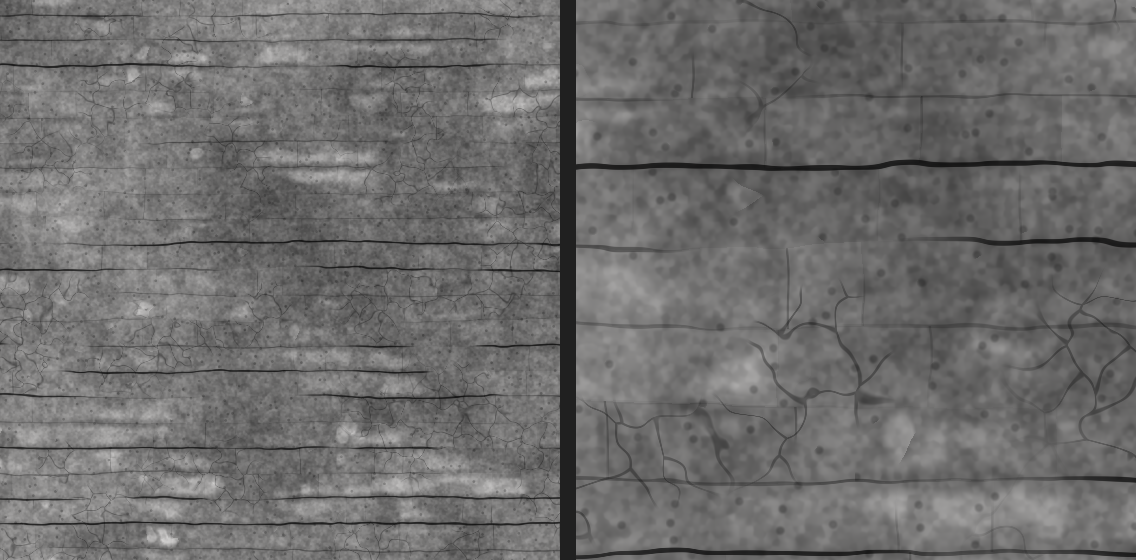
Left, the full canvas; right, a detail of the centre.
This texture is drawn by a WebGL 2 fragment shader. Its source:

```glsl
#version 300 es
precision highp float;

uniform vec2 u_resolution;
out vec4 fragColor;

const float ROWS = 22.0;
const float ROW_OFFSET = 0.43;
const float BRICKS = 9.0;
const float ROW_WAVER = 0.22;
const float SEAM_WIDTH = 0.0013;
const float JOINT_WIDTH = 0.0007;
const float CRACK_WIDTH = 0.0007;
const float CRACK_SCALE = 26.0;
const float BASE_TONE = 0.445;
const float SEAM_DEPTH = 0.68;
const float JOINT_DEPTH = 0.28;
const float CRACK_DEPTH = 0.30;
const float PATCH_LIGHT = 0.16;
const float CHIP_LIGHT = 0.17;
const vec3 STONE_TINT = vec3(1.006, 0.999, 0.995);

vec2 hash2(vec2 p) {
    vec3 q = fract(p.xyx * vec3(0.1031, 0.1030, 0.0973));
    q += dot(q, q.yzx + 33.33);
    return fract((q.xx + q.yz) * q.zy);
}

// Smoothly blended cell values, centred on zero
float softCells(vec2 p) {
    vec2 base = floor(p);
    float sum = 0.0, total = 0.0;
    for (int j = -1; j <= 1; j++)
    for (int i = -1; i <= 1; i++) {
        vec2 cell = base + vec2(i, j);
        vec2 d = cell + 0.15 + 0.7 * hash2(cell) - p;
        float weight = exp(-4.0 * dot(d, d));
        sum += weight * hash2(cell + 57.0).x;
        total += weight;
    }
    return sum / total - 0.5;
}

// Nearest distance, gap to the second nearest, cell value
vec3 cells(vec2 p) {
    vec2 base = floor(p);
    float nearest = 8.0, second = 8.0, value = 0.0;
    for (int j = -1; j <= 1; j++)
    for (int i = -1; i <= 1; i++) {
        vec2 cell = base + vec2(i, j);
        float d = length(cell + hash2(cell) - p);
        if (d < nearest) {
            second = nearest;
            nearest = d;
            value = hash2(cell + 91.0).y;
        } else second = min(second, d);
    }
    return vec3(nearest, second - nearest, value);
}

float stroke(float d, float halfWidth, float pixel) {
    return 1.0 - smoothstep(halfWidth - pixel, halfWidth + pixel, d);
}

void main() {
    vec2 p = gl_FragCoord.xy / u_resolution;
    float pixel = 0.6 / u_resolution.y;

    // Wavering courses
    vec2 warp = vec2(softCells(p * 45.0), softCells(p * 45.0 + 31.0));
    float course = p.y * ROWS - ROW_OFFSET
        + ROW_WAVER * softCells(p * vec2(6.0, 15.0)) + 0.07 * warp.y;
    float row = floor(course);
    float inRow = course - row;
    float seamId = floor(course + 0.5);
    float seamDist = abs(course - seamId) / ROWS;

    // Bricks of uneven length
    float along = p.x * BRICKS + hash2(vec2(row, 7.0)).x * BRICKS + 0.03 * warp.x;
    float slot = floor(along);
    float inSlot = along - slot;
    float leftEdge = 0.7 * hash2(vec2(slot, row)).x;
    float rightEdge = 1.0 + 0.7 * hash2(vec2(slot + 1.0, row)).x;
    float brick = inSlot < leftEdge ? slot - 1.0 : slot;
    float jointId = rightEdge - inSlot < abs(inSlot - leftEdge) ? slot + 1.0 : slot;
    float jointDist = min(abs(inSlot - leftEdge), rightEdge - inSlot) / BRICKS;

    // Stains, streaks, brick tones and grain
    float tone = BASE_TONE;
    tone += 0.15 * softCells(p * 3.5 + 4.0) + 0.11 * softCells(p * 9.0 + 12.0);
    tone += 0.07 * softCells(p * vec2(20.0, 4.0) + 40.0);
    tone += 0.05 * (hash2(vec2(brick, row) + 19.0).y - 0.5);
    tone += 0.09 * warp.x + 0.11 * softCells(p * 130.0) + 0.09 * softCells(p * 260.0);

    // Pale worn patches and small chips inside the courses
    float inside = smoothstep(0.05, 0.3, min(inRow, 1.0 - inRow));
    float wear = softCells(p * vec2(13.0, 22.0) + 70.0) + 0.15 * warp.y;
    tone += PATCH_LIGHT * inside * smoothstep(0.1, 0.42, wear);
    vec3 chip = cells(p * vec2(30.0, 27.0) + 0.5 * warp);
    float chipMask = smoothstep(0.72, 1.0, chip.z) * (1.0 - smoothstep(0.22, 0.42, chip.x));
    float clump = smoothstep(-0.25, 0.2, softCells(p * 6.0 + 23.0));
    tone += CHIP_LIGHT * chipMask * clump * (0.4 + 0.6 * inside);

    // Broken cracks and pits
    vec3 crackCell = cells(p * CRACK_SCALE + 0.7 * warp + 11.0);
    float crackMask = smoothstep(0.02, 0.25, softCells(p * 14.0 + 83.0));
    float crack = stroke(0.5 * crackCell.y / CRACK_SCALE, CRACK_WIDTH, pixel) * crackMask;
    vec3 pit = cells(p * 80.0 + 5.0);
    float pitMask = step(0.86, pit.z) * (1.0 - smoothstep(0.1, 0.28, pit.x));
    tone *= (1.0 - CRACK_DEPTH * crack) * (1.0 - 0.22 * pitMask);

    // Faint upright joints
    float jointStrength = hash2(vec2(jointId, row) + 43.0).x
        * smoothstep(-0.2, 0.2, softCells(p * 30.0 + 9.0));
    tone *= 1.0 - JOINT_DEPTH * jointStrength * stroke(jointDist, JOINT_WIDTH, pixel);

    // Dark seams that thin out and fade along the course
    float seamStrength = mix(0.25, 1.0, smoothstep(0.15, 0.7, hash2(vec2(seamId, 3.0)).x));
    seamStrength *= smoothstep(-0.3, 0.12, softCells(vec2(p.x * 8.0, seamId * 3.7)));
    float seamWidth = SEAM_WIDTH * (0.55 + 0.6 * seamStrength + 0.6 * warp.x);
    tone *= 1.0 - 0.16 * seamStrength * exp(-seamDist / 0.004);
    tone *= 1.0 - SEAM_DEPTH * seamStrength * stroke(seamDist, seamWidth, pixel);

    fragColor = vec4(clamp(tone * STONE_TINT, 0.0, 1.0), 1.0);
}
```
